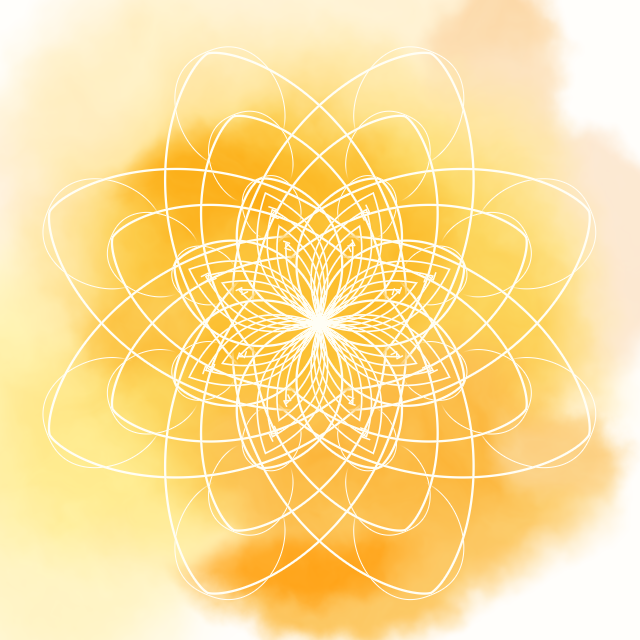
A Shadertoy shader for this background:

```glsl
// Golden watercolour washes behind a white eight-petal line mandala.

float hash(vec2 p) {
    p = fract(p * vec2(0.1031, 0.1137));
    p += dot(p, p.yx + 33.33);
    return fract((p.x + p.y) * p.x * 97.3);
}

float noise(vec2 p) {
    vec2 i = floor(p), f = fract(p);
    f = f * f * (3.0 - 2.0 * f);
    return mix(mix(hash(i), hash(i + vec2(1, 0)), f.x),
               mix(hash(i + vec2(0, 1)), hash(i + 1.0), f.x), f.y);
}

float fbm(vec2 p) {
    float sum = 0.0, amp = 0.5;
    for (int i = 0; i < 5; i++) {
        sum += amp * noise(p);
        p = mat2(1.6, 1.2, -1.2, 1.6) * p + 7.3;
        amp *= 0.5;
    }
    return sum;
}

// Lays one soft elliptical wash of pigment over the paper.
void wash(inout vec3 col, vec2 p, vec2 centre, vec2 radius, float soft, vec3 pigment) {
    float d = length((p - centre) / radius);
    col = mix(col, pigment, 1.0 - smoothstep(1.0 - soft, 1.0 + soft, d));
}

// Approximate distance to a superellipse outline; a low power makes the tips pointed.
float oval(vec2 p, vec2 centre, vec2 halfSize, float power) {
    vec2 q = max(abs(p - centre) / halfSize, 1e-4);
    float f = q.x * q.x + pow(q.y, power) - 1.0;
    vec2 g = vec2(2.0 * q.x, power * pow(q.y, power - 1.0)) / halfSize;
    return abs(f) / length(g);
}

float segment(vec2 p, vec2 a, vec2 b) {
    vec2 pa = p - a, ba = b - a;
    return length(pa - ba * clamp(dot(pa, ba) / dot(ba, ba), 0.0, 1.0));
}

float zigzag(vec2 p) {
    vec2 a = vec2(0.011, 0.003), b = vec2(-0.003, 0.006);
    return min(segment(p, b, -b), min(segment(p, a, -b), segment(p, -a, b)));
}

// Antialiased coverage of a stroke.
float stroke(float d, float halfWidth) {
    float px = 1.0 / iResolution.y;
    return clamp((halfWidth - d) / px + 0.5, 0.0, min(1.0, 2.0 * halfWidth / px));
}

vec3 watercolour(vec2 uv) {
    vec2 warp = vec2(fbm(uv * 6.0), fbm(uv * 6.0 + 31.0)) - 0.48;
    vec2 p = uv + 0.12 * warp + 0.02 * (fbm(uv * 28.0) - 0.48);
    vec3 col = vec3(1.0, 0.995, 0.985);
    // pale outer washes
    wash(col, p, vec2(0.05, 0.70), vec2(0.19, 0.14), 0.40, vec3(1.0, 0.95, 0.88));
    wash(col, p, vec2(0.91, 0.62), vec2(0.16, 0.18), 0.15, vec3(0.99, 0.91, 0.82));
    wash(col, p, vec2(0.46, 0.93), vec2(0.33, 0.19), 0.35, vec3(1.0, 0.95, 0.83));
    wash(col, p, vec2(0.78, 0.95), vec2(0.09, 0.10), 0.35, vec3(0.99, 0.86, 0.68));
    wash(col, p, vec2(0.77, 0.81), vec2(0.09, 0.11), 0.30, vec3(0.99, 0.89, 0.75));
    wash(col, p, vec2(0.08, 0.27), vec2(0.27, 0.34), 0.30, vec3(1.0, 0.96, 0.78));
    wash(col, p, vec2(0.06, 0.33), vec2(0.20, 0.19), 0.50, vec3(1.0, 0.94, 0.66));
    wash(col, p, vec2(0.22, 0.82), vec2(0.20, 0.15), 0.35, vec3(1.0, 0.94, 0.77));
    // yellow body
    wash(col, p, vec2(0.50, 0.52), vec2(0.44, 0.41), 0.16, vec3(1.0, 0.90, 0.62));
    wash(col, p, vec2(0.18, 0.30), vec2(0.16, 0.16), 0.50, vec3(1.0, 0.92, 0.56));
    wash(col, p, vec2(0.50, 0.51), vec2(0.37, 0.32), 0.20, vec3(0.99, 0.84, 0.37));
    // orange and gold accents
    wash(col, p, vec2(0.64, 0.25), vec2(0.28, 0.19), 0.22, vec3(0.99, 0.80, 0.42));
    wash(col, p, vec2(0.53, 0.10), vec2(0.21, 0.09), 0.30, vec3(0.99, 0.79, 0.40));
    wash(col, p, vec2(0.60, 0.31), vec2(0.25, 0.15), 0.45, vec3(0.99, 0.74, 0.28));
    wash(col, p, vec2(0.46, 0.12), vec2(0.15, 0.045), 0.55, vec3(1.0, 0.66, 0.13));
    wash(col, p, vec2(0.87, 0.29), vec2(0.08, 0.07), 0.50, vec3(0.99, 0.81, 0.50));
    wash(col, p, vec2(0.45, 0.59), vec2(0.25, 0.20), 0.30, vec3(0.99, 0.75, 0.19));
    wash(col, p, vec2(0.32, 0.69), vec2(0.11, 0.09), 0.50, vec3(0.99, 0.71, 0.14));
    wash(col, p, vec2(0.22, 0.49), vec2(0.10, 0.07), 0.50, vec3(0.99, 0.78, 0.29));
    // mottled pigment, strongest where the colour is saturated
    float grain = fbm(uv * 9.0 + 3.0 * warp) - 0.48;
    return col + (1.0 - col.b) * grain * vec3(0.0, 0.14, 0.26);
}

float mandala(vec2 p) {
    float ink = smoothstep(0.016, 0.006, length(p));
    for (int k = 0; k < 8; k++) {
        float a = (float(k) + 0.5) * 0.785398;
        vec2 q = mat2(cos(a), -sin(a), sin(a), cos(a)) * p;
        // nested petals, each with a fine loop at its tip
        for (int i = 0; i < 3; i++) {
            float s = 1.0 - 0.233 * float(i);
            vec2 t = q / s;
            float loop = s * oval(t, vec2(0.365, 0.0), vec2(0.094, 0.083), 2.4);
            ink = max(ink, stroke(loop, 0.0008) * smoothstep(0.29, 0.32, t.x));
            if (i == 2) continue;
            float petal = s * oval(t, vec2(0.137, 0.0), vec2(0.319, 0.169), 1.42);
            ink = max(ink, stroke(petal, 0.0018) * smoothstep(-0.02, 0.02, t.x));
        }
        // closed petals and slim leaves that meet at the centre
        ink = max(ink, stroke(oval(q, vec2(0.122, 0.0), vec2(0.122, 0.078), 1.4), 0.0018));
        for (int i = 0; i < 4; i++) {
            float h = 0.068 + 0.014 * float(i);
            float leaf = oval(q, vec2(h, 0.0), vec2(h, 0.016 + 0.011 * float(i)), 1.0);
            ink = max(ink, stroke(leaf, 0.0013));
        }
        float zig = min(zigzag(q - vec2(0.187, 0.0)), zigzag((q - vec2(0.131, 0.0)) * 1.3) / 1.3);
        ink = max(ink, stroke(zig, 0.0012));
    }
    return ink;
}

void mainImage(out vec4 fragColor, in vec2 fragCoord) {
    vec2 uv = fragCoord / iResolution.xy;
    vec2 p = (uv - vec2(0.499, 0.495)) * vec2(iResolution.x / iResolution.y, 1.0);
    vec3 col = mix(watercolour(uv), vec3(1.0, 0.995, 0.96), mandala(p));
    fragColor = vec4(clamp(col, 0.0, 1.0), 1.0);
}
```
